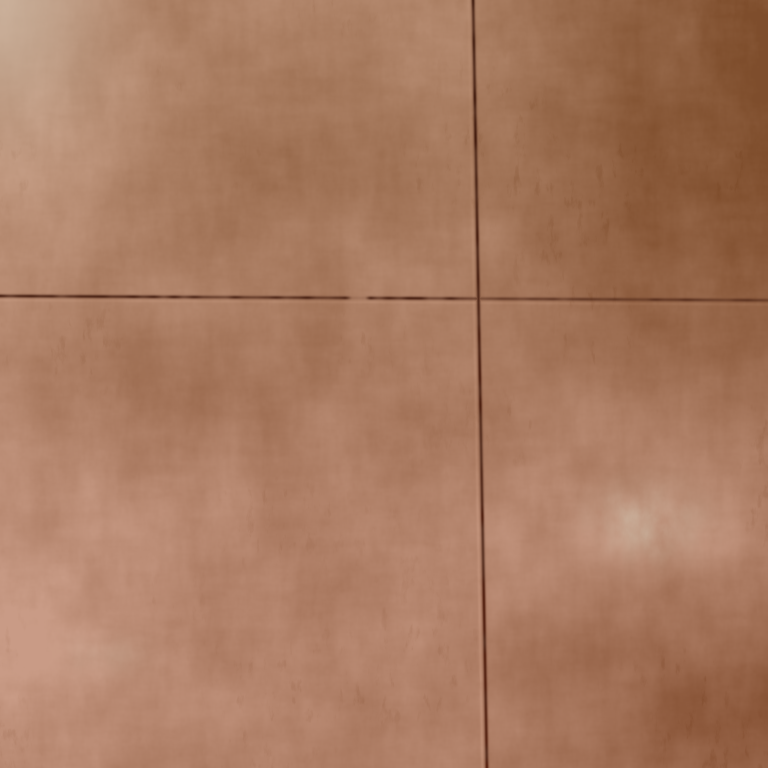
Reproduce this texture procedurally as a WebGL 1 fragment shader.

```glsl
precision highp float;

uniform vec2 u_resolution;

const vec3 DARK_COPPER = vec3(0.53, 0.335, 0.215);
const vec3 LIGHT_COPPER = vec3(0.77, 0.60, 0.51);
const vec3 PALE_SHEEN = vec3(0.80, 0.72, 0.64);
const vec3 SEAM_BROWN = vec3(0.25, 0.11, 0.06);

float hash(vec2 p) {
  vec3 q = fract(vec3(p.xyx) * 0.1031);
  q += dot(q, q.yzx + 33.33);
  return fract((q.x + q.y) * q.z);
}

float noise(vec2 p) {
  vec2 cell = floor(p);
  vec2 f = fract(p);
  f = f * f * (3.0 - 2.0 * f);
  float low = mix(hash(cell), hash(cell + vec2(1.0, 0.0)), f.x);
  float high = mix(hash(cell + vec2(0.0, 1.0)), hash(cell + vec2(1.0)), f.x);
  return mix(low, high, f.y);
}

// Layered noise, roughly -0.5 to 0.5
float fbm(vec2 p) {
  float sum = 0.0;
  float amplitude = 0.5;
  for (int i = 0; i < 5; i++) {
    sum += amplitude * (noise(p) - 0.5);
    p = mat2(0.8, 0.6, -0.6, 0.8) * p * 2.03 + 17.3;
    amplitude *= 0.5;
  }
  return sum;
}

float glow(vec2 p, vec2 center, vec2 radius) {
  vec2 d = (p - center) / radius;
  return exp(-dot(d, d));
}

// Soft-sided stroke
float line(float distance, float width) {
  float d = distance / width;
  return exp(-d * d);
}

// Broad light and shade over the panels
float lighting(vec2 p, vec2 side) {
  float tone = 0.59 + 0.06 * (1.0 - p.x);
  tone -= 0.40 * smoothstep(0.60, 0.86, p.x) * smoothstep(0.40, 0.62, p.y);
  tone -= 0.20 * smoothstep(0.84, 1.0, p.x) * smoothstep(0.45, 0.9, p.y);
  tone -= 0.18 * glow(p, vec2(0.85, 0.78), vec2(0.06, 0.22));
  tone -= 0.17 * glow(p, vec2(0.25, 0.48), vec2(0.20, 0.07));
  tone -= 0.14 * glow(p, vec2(0.36, 0.75), vec2(0.20, 0.17));
  tone -= 0.58 * glow(p, vec2(1.02, 0.06), vec2(0.19, 0.13));
  tone -= 0.16 * side.x * glow(p, vec2(0.78, 0.11), vec2(0.16, 0.09));
  tone += 0.18 * side.x * glow(p, vec2(0.86, 0.31), vec2(0.24, 0.09));
  tone += 0.28 * glow(p, vec2(0.02, 0.18), vec2(0.19, 0.19));
  tone += 0.10 * glow(p, vec2(0.14, 0.14), vec2(0.06, 0.035));
  tone += 0.26 * glow(p, vec2(0.0, 0.85), vec2(0.17, 0.28));
  return tone - 0.04 * side.x * side.y;
}

// Cloudy stains and fine crossed brushing
float patina(vec2 p) {
  float clouds = 0.30 * fbm(p * 6.0) + 0.42 * fbm(p * vec2(17.0, 13.0) + 40.0);
  float brushing = fbm(p * vec2(95.0, 24.0)) + fbm(p * vec2(22.0, 85.0) + 9.0);
  float grain = noise(p * 230.0) - 0.5;
  return clouds + 0.11 * brushing + 0.025 * grain;
}

// Faint upright scuffs gathered in scattered patches
float scuffs(vec2 p) {
  float streaks = smoothstep(0.10, 0.34, fbm(p * vec2(110.0, 45.0)));
  return streaks * smoothstep(0.45, 0.85, noise(p * 9.0 + 5.0));
}

void main() {
  vec2 p = gl_FragCoord.xy / u_resolution;
  float pixel = 1.0 / min(u_resolution.x, u_resolution.y);

  // Slightly tilted seams
  vec2 seam = vec2(p.x - mix(0.634, 0.616, p.y), p.y - mix(0.6146, 0.609, p.x));
  vec2 side = smoothstep(-0.002, 0.002, seam);

  // Copper surface
  float tone = lighting(p, side) + patina(p) - 0.13 * scuffs(p);
  vec3 color = mix(DARK_COPPER, LIGHT_COPPER, clamp(tone, -0.12, 1.05));
  color += mix(vec3(0.006, -0.005, 0.0), vec3(-0.006, 0.0, -0.008), smoothstep(0.2, 0.9, p.y));

  // Pale reflections, broken up by the brushing
  float broken = 0.75 + 1.6 * fbm(p * vec2(50.0, 34.0));
  float sheen = 0.70 * glow(p, vec2(0.0, 1.0), vec2(0.12, 0.16));
  sheen += 0.62 * broken * glow(p, vec2(0.84, 0.32), vec2(0.065, 0.045));
  sheen += 0.24 * broken * glow(p, vec2(0.14, 0.145), vec2(0.05, 0.025));
  color = mix(color, PALE_SHEEN, clamp(sheen, 0.0, 1.0));

  // Bright lips beside the grooves
  float lip = line(seam.x + 0.0060, 0.0020) * (1.0 - 0.7 * p.y);
  lip += 0.5 * line(seam.y + 0.0055, 0.0020);
  color += 0.05 * lip;

  // Dark grooves with worn stretches
  float grooveWidth = max(0.0023, pixel);
  float gap = smoothstep(0.448, 0.460, p.x) - smoothstep(0.474, 0.484, p.x);
  vec2 wear = vec2(noise(vec2(p.y * 55.0, 1.0)), noise(vec2(p.x * 75.0, 6.0)));
  float upright = line(seam.x, grooveWidth) * (0.72 + 0.28 * wear.x);
  float level = line(seam.y, grooveWidth) * (0.52 + 0.40 * wear.y);
  level *= (1.0 - 0.85 * gap) * (1.0 - 0.25 * side.x);
  vec3 groove = SEAM_BROWN + vec3(0.10, 0.02, 0.0) * wear.x * (1.0 - p.y);
  color = mix(color, groove, max(upright, level));

  gl_FragColor = vec4(color, 1.0);
}
```
